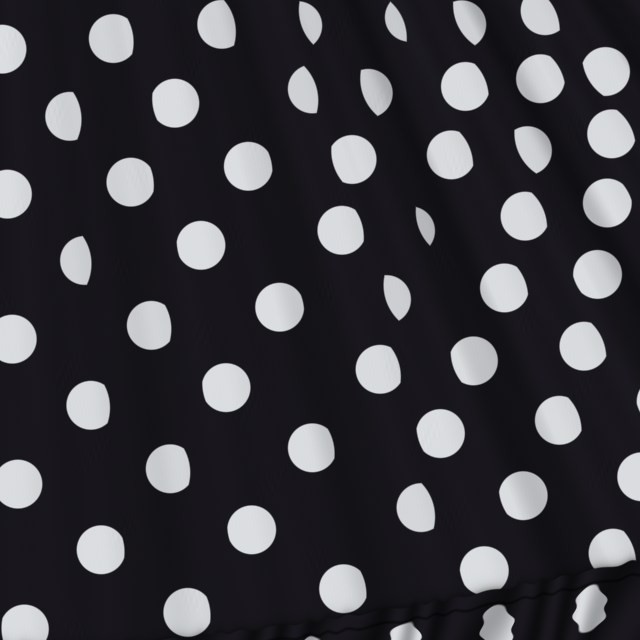
A WebGL 1 fragment shader for this texture:

```glsl
precision highp float;
uniform vec2 u_resolution;

const float PI = 3.14159265;
const float DOT_RADIUS = 0.0382;
const vec3 CLOTH = vec3(0.088, 0.083, 0.104);
const vec3 DOT_LIGHT = vec3(0.86, 0.87, 0.88);
const vec3 DOT_SHADE = vec3(0.50, 0.50, 0.52);

float hash(vec2 p) {
  return fract(sin(dot(p, vec2(41.3, 289.1))) * 4375.85);
}

float bump(vec2 cell, vec2 centre, vec2 spread) {
  vec2 q = (cell - centre) / spread;
  return exp(-dot(q, q));
}

float fill(float dist, float soft) {
  return 1.0 - smoothstep(-soft, soft, dist);
}

// Lean of a column, growing to the right as the cloth fans out
float columnSlope(float col) {
  return 0.04 + 0.046 * col;
}

// Dot centre, with y measured down from the top edge
vec2 dotCentre(vec2 cell) {
  float k = cell.x;
  float period = 0.2265 - 0.0008 * k - 0.0002 * k * k;
  float top = 0.078 - 0.0046 * k - 0.021 * exp(-0.13 * (k - 4.7) * (k - 4.7));
  float y = top + period * (cell.y + 0.5 * mod(k, 2.0));
  float x = 0.0677 * k + 0.065 * sin(PI * k / 13.0)
          + 0.035 * exp(-2.0 * (k - 5.0) * (k - 5.0));
  return vec2(x + columnSlope(k) * y, y);
}

// How much of a dot is hidden inside a fold
float foldCut(vec2 cell) {
  float cut = 0.10 * hash(cell);
  cut += 0.60 * bump(vec2(cell.x + cell.y, cell.y), vec2(8.0, 1.0), vec2(0.5, 1.8));
  cut += 0.50 * bump(cell, vec2(6.0, 0.0), vec2(1.8, 0.6));
  cut += 0.52 * bump(cell, vec2(10.0, 0.4), vec2(0.5, 0.8));
  cut += 0.38 * bump(cell, vec2(1.0, 0.6), vec2(0.4, 0.9));
  cut += 0.28 * bump(cell, vec2(12.0, 0.0), vec2(0.7, 0.6));
  return min(cut, 0.7);
}

// Disc trimmed by a larger circle, leaving a half moon or lens
float foldedDisc(vec2 p, float radius, float cut, float side) {
  p.x = p.x * side + radius * cut * -1.0;
  p.x += 2.0 * radius * cut * step(0.0, cut) - radius * cut;
  p.x -= radius * cut;
  float trim = length(p + vec2(radius * (1.0 + 2.0 * cut), 0.0)) - 2.0 * radius;
  return max(length(p) - radius, trim + 0.0);
}

// Broad folds along the fan lines, about -1 to 1
float foldLight(float fan, float down) {
  float waves = 0.50 * sin(fan * 2.1 + 0.6) + 0.32 * sin(fan * 4.4 + down * 2.0)
              + 0.18 * sin(fan * 9.1 - down * 3.0);
  return waves * mix(0.45, 1.0, smoothstep(4.0, 9.0, fan));
}

// Fine twill with faint broken slubs
float weave(vec2 p) {
  float twill = sin((p.x + p.y * 0.6) * 900.0) * sin((p.y - p.x * 0.3) * 760.0);
  float patches = sin(p.x * 31.0 + 2.0 * sin(p.y * 9.0)) * sin(p.y * 23.0 + p.x * 7.0);
  float threads = sin(p.x * 720.0) * sin(p.y * 210.0 + sin(p.x * 90.0) * 3.0);
  return 0.4 * twill + smoothstep(0.72, 1.0, patches) * threads;
}

float hemHeight(float x) {
  float t = max(x - 0.26, -0.1);
  return 0.11 * t + 0.08 * t * t + 0.0022 * sin(x * 150.0 + 2.0 * sin(x * 37.0));
}

void main() {
  vec2 uv = gl_FragCoord.xy / u_resolution;
  vec2 p = vec2(uv.x, 1.0 - uv.y);
  float soft = 1.0 / min(u_resolution.x, u_resolution.y);
  float fan = (p.x - 0.04 * p.y) / (0.0677 + 0.046 * p.y);
  float light = foldLight(fan, p.y);
  float grain = weave(p);

  // Cloth
  vec3 color = CLOTH * (1.0 + 0.30 * light) + 0.007 * grain;

  // Fanned dots
  for (int col = 0; col < 14; col++) {
    for (int row = 0; row < 5; row++) {
      vec2 cell = vec2(float(col), float(row));
      vec2 along = normalize(vec2(columnSlope(cell.x), 1.0));
      vec2 offset = p - dotCentre(cell);
      vec2 local = vec2(dot(offset, vec2(along.y, -along.x)), dot(offset, along));
      float cut = foldCut(cell);
      float side = cos(1.795 * (cell.x - 1.2)) < 0.0 ? -1.0 : 1.0;
      float cover = fill(foldedDisc(local, DOT_RADIUS, cut, side), soft);
      float shade = 0.35 * cut + 0.42 * max(-light, 0.0)
                  + 0.10 * smoothstep(0.0, 1.0, local.x / DOT_RADIUS);
      vec3 paint = mix(DOT_LIGHT, DOT_SHADE, clamp(shade, 0.0, 1.0)) + 0.012 * grain;
      color = mix(color, paint, cover);
    }
  }

  // Gathered ruffle with puckered dots
  float depth = hemHeight(uv.x) - uv.y;
  float pleat = sin(uv.x * 95.0 + depth * 30.0 + 2.0 * sin(uv.x * 29.0));
  vec3 ruffle = CLOTH * (0.85 + 0.30 * pleat);
  vec2 q = vec2((fract((uv.x - 0.632) / 0.145 + 0.5) - 0.5) * 0.145, depth - 0.060);
  q.x += 0.003 * sin(depth * 220.0);
  float pucker = fill((length(q / vec2(0.025, 0.036)) - 1.0) * 0.025, soft);
  ruffle = mix(ruffle, mix(DOT_SHADE, DOT_LIGHT, 0.65 + 0.35 * pleat), pucker);
  float seam = exp(-pow((depth - 0.022) / 0.0025, 2.0));
  ruffle *= 1.0 - 0.5 * seam;
  color *= 1.0 - 0.35 * exp(-max(-depth, 0.0) * 150.0);
  color = mix(color, ruffle, smoothstep(-soft, soft, depth));

  gl_FragColor = vec4(color, 1.0);
}
```
